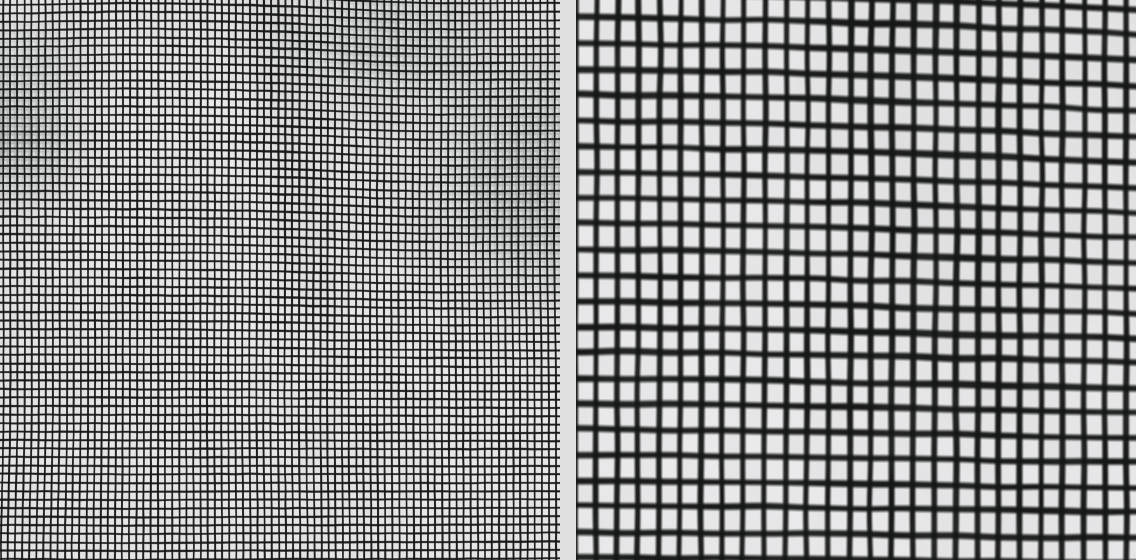
Left: the whole. Right: its middle third, enlarged.
Write a three.js fragment shader that draws this texture.

```glsl
varying vec2 vUv;

const vec2 CELLS = vec2(79.0, 65.6);          // openings across and down
const vec2 PHASE = vec2(0.2, 0.35);
const vec2 HALF_WIDTH = vec2(0.128, 0.118);   // strand half widths, in cells
const float SOFTNESS = 0.095;                 // edge blur, in cells
const float WIDTH_VARIATION = 0.14;
const float STRAND_JITTER = 0.07;
const float SAG = 0.013;                      // drop of the rows to the right
const float WARP = 0.005;                     // slow waviness of the cloth
const vec2 SHADOW_OFFSET = vec2(0.32, 0.36);  // thrown shadow shift, in cells
const float SHADOW_STRENGTH = 0.42;

const vec3 BACKDROP = vec3(0.900, 0.896, 0.902);
const vec3 SHADE = vec3(0.76, 0.775, 0.77);
const vec3 THROWN_SHADOW = vec3(0.45, 0.47, 0.46);
const vec3 STRAND = vec3(0.085, 0.09, 0.09);
const vec3 STRAND_SHEEN = vec3(0.17, 0.18, 0.175);

float hash(vec2 p) {
  return fract(sin(dot(p, vec2(127.1, 311.7))) * 43758.5);
}

float noise(vec2 p) {
  vec2 i = floor(p);
  vec2 f = fract(p);
  f = f * f * (3.0 - 2.0 * f);
  return mix(mix(hash(i), hash(i + vec2(1.0, 0.0)), f.x),
             mix(hash(i + vec2(0.0, 1.0)), hash(i + vec2(1.0, 1.0)), f.x), f.y);
}

// Soft round region, 1 at its centre
float blob(vec2 p, vec2 center, vec2 radius) {
  vec2 d = (p - center) / radius;
  return exp(-dot(d, d));
}

// Sagging, gently wavy cloth coordinates, in cells
vec2 clothCoords(vec2 p) {
  float drop = SAG * smoothstep(0.2, 0.85, p.x) * smoothstep(0.0, 0.6, p.y);
  vec2 wave = vec2(noise(p * vec2(2.0, 3.5) + 4.0),
                   noise(p * vec2(4.0, 3.0) + 17.0)) - 0.5;
  return (p + vec2(0.0, drop) + WARP * wave) * CELLS + PHASE;
}

// Coverage of one family of strands; "along" runs down their length
float strands(float across, float along, float halfWidth, float blur, float seed) {
  float id = floor(across);
  float jitter = (hash(vec2(id, seed)) - 0.5) * STRAND_JITTER;
  float wobble = (noise(vec2(along * 0.45, id * 7.3 + seed)) - 0.5) * STRAND_JITTER;
  float vary = noise(vec2(along * 0.2, id + seed * 3.0)) - 0.5;
  float w = halfWidth * (1.0 + 2.0 * WIDTH_VARIATION * vary);
  float d = abs(fract(across) - 0.5 + jitter + wobble);
  return 1.0 - smoothstep(w - blur, w + blur, d);
}

vec2 meshCover(vec2 c, vec2 halfWidth, vec2 blur) {
  return vec2(strands(c.x, c.y, halfWidth.x, blur.x, 3.0),
              strands(c.y, c.x, halfWidth.y, blur.y, 11.0));
}

float eitherStrand(vec2 m) {
  return 1.0 - (1.0 - m.x) * (1.0 - m.y);
}

void main() {
  vec2 cloth = clothCoords(vUv);
  vec2 blur = max(vec2(SOFTNESS), 0.65 * fwidth(cloth));

  // Places where the cloth lies near the backdrop and shades it
  float shade = 0.9 * blob(vUv, vec2(0.0, 0.75), vec2(0.13, 0.10))
              + 0.6 * blob(vUv, vec2(0.68, 0.93), vec2(0.17, 0.12))
              + 0.9 * blob(vUv, vec2(0.97, 0.68), vec2(0.18, 0.20))
              + 0.4 * blob(vUv, vec2(0.04, 0.90), vec2(0.12, 0.08));
  shade = clamp(shade, 0.0, 1.0);

  // Dark fold leaning across the upper half
  float foldX = vUv.x - 0.54 + 0.16 * (vUv.y - 0.6);
  float fold = exp(-foldX * foldX / 0.003) * smoothstep(0.3, 0.55, vUv.y);
  float ripple = noise(vUv * vec2(2.5, 11.0) + 31.0) - 0.5;
  vec2 width = HALF_WIDTH * (1.0 + 0.12 * fold + 0.12 * ripple * vec2(0.3, 1.0));

  // Backdrop seen through the openings
  vec3 color = BACKDROP + 0.025 * (noise(vUv * 5.0) - 0.5);
  color += 0.02 * (hash(floor(cloth + 0.5)) - 0.5);
  color = mix(color, SHADE, 0.55 * shade + 0.12 * fold);

  // Blurred shadow thrown by the mesh
  vec2 thrown = meshCover(cloth + SHADOW_OFFSET, HALF_WIDTH, blur * 1.5);
  color = mix(color, THROWN_SHADOW, SHADOW_STRENGTH * shade * eitherStrand(thrown));

  // Dark strands, darkest where they cross
  vec2 cover = meshCover(cloth, width, blur);
  float sheen = noise(cloth * 0.6) * (1.0 - cover.x * cover.y);
  vec3 strandColor = mix(STRAND, STRAND_SHEEN, 0.7 * sheen);
  color = mix(color, strandColor, eitherStrand(cover));

  gl_FragColor = vec4(color, 1.0);
}
```
